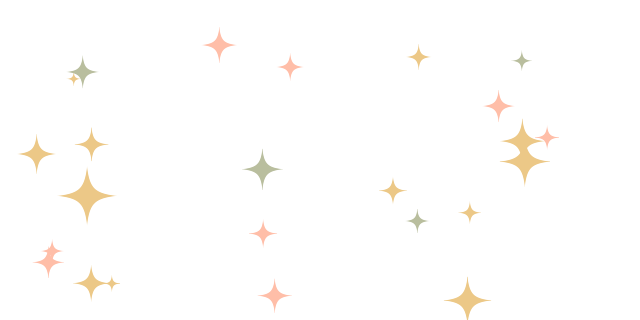
This pattern is drawn by a Shadertoy shader. Its source:

```glsl
const vec3 GOLD = vec3(0.925, 0.785, 0.53);
const vec3 PINK = vec3(1.0, 0.745, 0.66);
const vec3 SAGE = vec3(0.725, 0.745, 0.62);

vec2 hash2(float n) {
    return fract(sin(n * vec2(12.99, 78.23) + vec2(1.7, 4.1)) * 4375.85);
}

// Four-pointed star of unit radius, each side a hyperbola arc
float sparkle(vec2 p) {
    const float bend = 0.135;
    p = abs(p) + bend;
    float side = (p.x * p.y - bend * (1.0 + bend)) / length(p);
    return max(side, max(p.x, p.y) - bend - 1.0);
}

void mainImage(out vec4 fragColor, in vec2 fragCoord) {
    vec2 uv = fragCoord / iResolution.y;
    float aspect = iResolution.x / iResolution.y;
    float pixel = 1.0 / iResolution.y;
    vec3 color = vec3(1.0);

    for (int i = 0; i < 24; i++) {
        float n = float(i);

        // Loosely even scatter, shaken by a hash
        vec2 spot = fract(n * vec2(0.7549, 0.5698) + 0.3 * hash2(n));
        vec2 center = vec2(spot.x * aspect, mix(0.06, 0.94, spot.y));

        // Half gold, a third pink, the rest sage, each with its own size range
        int kind = i % 6;
        bool isSage = kind == 5;
        bool isPink = kind == 1 || kind == 3;
        vec3 tint = isSage ? SAGE : isPink ? PINK : GOLD;
        vec2 sizes = isSage ? vec2(0.023, 0.068)
                   : isPink ? vec2(0.034, 0.056) : vec2(0.018, 0.092);
        float radius = mix(sizes.x, sizes.y, fract(n * 0.618 + 0.1));

        float d = sparkle((uv - center) / radius) * radius;
        color = mix(color, tint, smoothstep(0.6 * pixel, -0.6 * pixel, d));
    }

    fragColor = vec4(color, 1.0);
}
```
